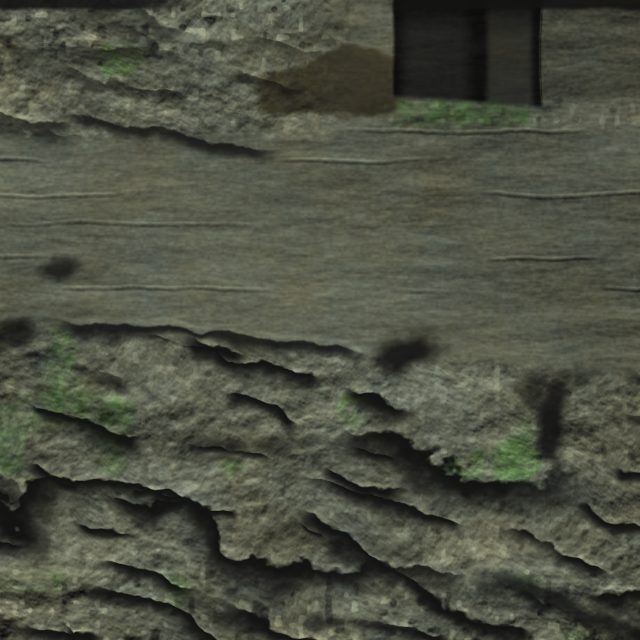
A three.js fragment shader for this texture:

```glsl
varying vec2 vUv;

float hash(vec2 p) {
  vec3 q = fract(p.xyx * 0.1031);
  q += dot(q, q.yzx + 33.33);
  return fract((q.x + q.y) * q.z);
}

float noise(vec2 p) {
  vec2 i = floor(p), f = fract(p);
  f = f * f * (3.0 - 2.0 * f);
  return mix(mix(hash(i), hash(i + vec2(1, 0)), f.x),
             mix(hash(i + vec2(0, 1)), hash(i + vec2(1, 1)), f.x), f.y);
}

float fbm(vec2 p) {
  float sum = 0.0, amp = 0.5;
  for (int i = 0; i < 6; i++) {
    sum += amp * noise(p);
    p = mat2(1.92, 0.56, -0.56, 1.92) * p + 17.3;
    amp *= 0.5;
  }
  return sum;
}

// Soft interval: 1 between a and b
float band(float x, float a, float b, float soft) {
  return smoothstep(a - soft, a + soft, x) * (1.0 - smoothstep(b - soft, b + soft, x));
}

// Shadow with a crisp upper lip, fading downward; d is the distance below the lip
float undercut(float d, float depth) {
  return smoothstep(-0.002, 0.003, d) * (1.0 - smoothstep(0.2 * depth, depth, d));
}

float hollow(vec2 p, vec2 centre, vec2 radius) {
  return 1.0 - smoothstep(0.35, 1.15, length((p - centre) / radius));
}

float crackHeight(float x) {
  return 0.515 - 0.11 * x + 0.035 * (fbm(vec2(x * 14.0, 3.0)) - 0.5);
}

// 0 on the smooth middle slab, 1 on the broken rock above and below
float roughness(vec2 p) {
  float wobble = 0.05 * (noise(p * 9.0) - 0.5);
  float below = 1.0 - smoothstep(-0.02, 0.015, p.y - 0.505 + 0.09 * p.x);
  float above = smoothstep(0.77, 0.82, p.y + wobble) * (1.0 - smoothstep(0.45, 0.6, p.x));
  return max(below, above);
}

float relief(vec2 p, float rough) {
  vec2 warped = p + 0.05 * vec2(noise(p * 8.0), noise(p * 8.0 + 41.0));
  float slab = 0.016 * fbm(p * vec2(9.0, 34.0));
  float rock = 0.065 * fbm(warped * vec2(11.0, 15.0)) + 0.012 * fbm(p * 46.0);
  return mix(slab, rock, rough);
}

void main() {
  vec2 p = vUv;
  float rough = roughness(p);
  float jag = fbm(p * 16.0) - 0.5;
  vec2 q = p + 0.045 * vec2(jag, fbm(p * 15.0 + 60.0) - 0.5);

  // Light from above and broad staining
  float slope = (relief(p, rough) - relief(p + vec2(-0.001, 0.004), rough)) / 0.004;
  float tone = 0.355 + 0.12 * slope;
  tone += 0.13 * (fbm(p * vec2(4.0, 7.0) + 9.0) - 0.5);
  tone -= 0.035 * smoothstep(0.55, 1.0, p.x) * (1.0 - rough);

  // Fine grain and pale grit
  float gritty = max(rough, band(p.y, 0.8, 0.845, 0.01) * step(0.6, p.x));
  tone += (noise(p * vec2(120.0, 150.0)) - 0.5) * mix(0.045, 0.08, gritty);
  tone += (noise(p * 230.0 + 5.0) - 0.5) * 0.04;
  float rubble = max(1.0 - smoothstep(0.02, 0.16, p.y), smoothstep(0.88, 0.94, p.y));
  tone += gritty * (0.07 + 0.08 * rubble) * smoothstep(0.68, 0.9, noise(p * 85.0 + 20.0));
  tone -= gritty * (0.06 + 0.08 * rubble) * smoothstep(0.68, 0.9, noise(p * 70.0 + 50.0));

  // Broken ledges, dipping to the right
  float shade = 0.0;
  for (int i = 0; i < 3; i++) {
    float k = float(i);
    float t = fract((p.y + 0.3 * p.x) * (4.0 + 3.5 * k) + 1.5 * fbm(p * vec2(5.0, 6.0) + k * 17.0));
    float gate = smoothstep(0.48, 0.7, noise(p * vec2(6.0, 8.0) * (1.0 + 0.5 * k) + k * 31.0));
    shade = max(shade, gate * smoothstep(0.6, 0.96, t) * (1.0 - smoothstep(0.965, 1.0, t)));
    tone += 0.06 * gate * rough * (1.0 - smoothstep(0.0, 0.12, t));
  }
  shade *= rough * (1.0 - 0.5 * smoothstep(0.75, 0.85, p.y));

  // Long crack, upper ledges and deep hollows
  float below = crackHeight(p.x) - p.y;
  float crackDepth = 0.012 + 0.03 * noise(vec2(p.x * 22.0, 8.0));
  shade = max(shade, 0.85 * undercut(below, crackDepth) * band(p.x, 0.1, 0.56, 0.03));
  tone += 0.05 * band(below, -0.01, -0.002, 0.003) * noise(p * 20.0);
  shade = max(shade, 0.8 * undercut(0.84 - 0.17 * p.x - q.y, 0.03) * band(p.x, 0.11, 0.42, 0.03));
  shade = max(shade, 0.5 * undercut(0.925 - q.y, 0.04) * band(p.x, 0.0, 0.24, 0.03));
  shade = max(shade, 0.9 * hollow(q, vec2(0.64, 0.45), vec2(0.07, 0.035)));
  shade = max(shade, 0.9 * hollow(q, vec2(0.865, 0.34), vec2(0.03, 0.085)));
  shade = max(shade, 0.8 * hollow(q, vec2(0.02, 0.48), vec2(0.06, 0.035)));
  shade = max(shade, 0.7 * hollow(q, vec2(0.09, 0.585), vec2(0.045, 0.025)));
  shade = max(shade, 0.8 * hollow(q + vec2(0.0, 0.35 * (q.x - 0.88)), vec2(0.88, 0.05), vec2(0.17, 0.025)));

  // Thin pale seams with a dark lower edge
  for (int i = 0; i < 6; i++) {
    float k = float(i);
    float d = p.y - 0.55 - 0.05 * k - 0.02 * (fbm(vec2(p.x * 7.0, k * 9.0)) - 0.5);
    float gate = (1.0 - rough) * smoothstep(0.5, 0.75, noise(vec2(p.x * 6.0 + k * 13.0, k)));
    tone += gate * (0.09 * band(d, -0.001, 0.002, 0.002) - 0.11 * band(d, -0.007, -0.003, 0.002));
  }

  // Overhanging block face beside the recess
  float faceTop = 0.885 + 0.035 * smoothstep(0.4, 0.56, p.x) - 0.02 * smoothstep(0.58, 0.63, p.x);
  float face = band(q.x, 0.4, 0.622, 0.012) * band(q.y, 0.825, faceTop, 0.006);
  tone = mix(tone, 0.15 + 0.5 * (p.y - 0.82) + 0.3 * (tone - 0.3), 0.9 * face);

  // Squared recess with two dim panels, and the dark top edge
  vec2 r = p + 0.008 * vec2(jag, jag);
  float recess = band(r.x, 0.615, 0.846, 0.004) * band(r.y, 0.843 - 0.08 * (r.x - 0.7), 1.1, 0.006);
  float panels = 0.07 + 0.06 * band(r.x, 0.63, 0.73, 0.015) + 0.11 * band(r.x, 0.76, 0.832, 0.008);
  panels *= 1.0 - 0.5 * smoothstep(0.94, 1.0, p.y);
  tone = mix(tone, panels + 0.25 * (tone - 0.34), recess);
  tone -= 0.07 * step(0.846, r.x) * smoothstep(0.82, 0.86, r.y);
  shade = max(shade, 0.9 * smoothstep(0.98, 0.99, r.y) * max(smoothstep(0.6, 0.63, p.x), 1.0 - smoothstep(0.2, 0.34, p.x)));

  // Olive stone, neutral shadows, warm stains and a little moss
  tone = clamp(mix(tone, 0.075, shade), 0.05, 0.62);
  vec3 color = tone * mix(vec3(1.0, 1.0, 0.93), vec3(1.0, 1.03, 0.86), smoothstep(0.08, 0.25, tone));
  float stain = noise(p * 13.0 + 70.0) + 0.6 * noise(p * 60.0) - 0.8;
  color *= 1.0 + stain * vec3(0.05, 0.0, -0.08) + face * vec3(0.08, 0.0, -0.12);
  float moss = gritty * smoothstep(0.76, 0.92, noise(p * 11.0 + 33.0)) * noise(p * 55.0);
  gl_FragColor = vec4(color * mix(vec3(1.0), vec3(0.82, 1.1, 0.75), moss), 1.0);
}
```
